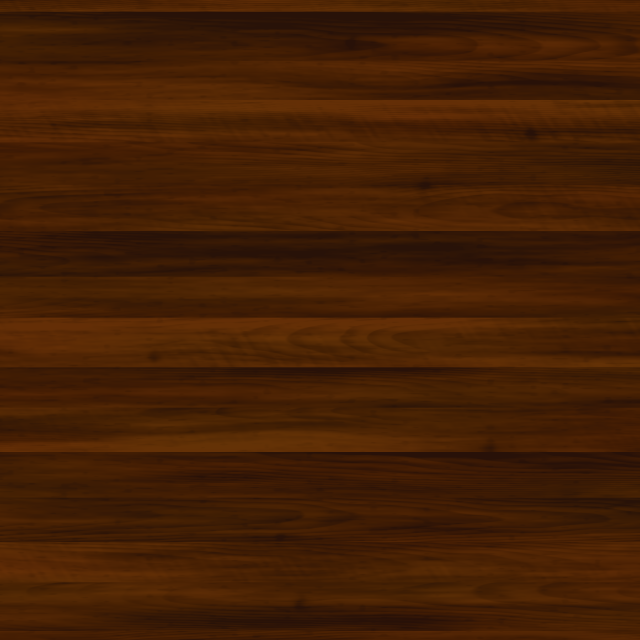
Reproduce this texture procedurally as a Shadertoy shader.

```glsl
// Dark walnut veneer: horizontal strips with flowing grain, growth arcs and small knots.

const float STRIP_COUNT = 14.4;
const vec3 DARK_WALNUT  = vec3(0.155, 0.068, 0.030);
const vec3 MID_WALNUT   = vec3(0.268, 0.120, 0.010);
const vec3 LIGHT_WALNUT = vec3(0.385, 0.185, 0.022);

float hash(vec2 p) {
    vec3 q = fract(vec3(p.xyx) * 0.1031);
    q += dot(q, q.yzx + 33.33);
    return fract((q.x + q.y) * q.z);
}

float noise(vec2 p) {
    vec2 cell = floor(p), f = fract(p);
    f = f * f * (3.0 - 2.0 * f);
    return mix(mix(hash(cell), hash(cell + vec2(1, 0)), f.x),
               mix(hash(cell + vec2(0, 1)), hash(cell + vec2(1, 1)), f.x), f.y);
}

// Noise centred on zero
float wave(vec2 p) { return noise(p) - 0.5; }

float edgeShift(float id) { return 0.35 * hash(vec2(id, 7.0)); }

// Strip number and height within the strip, from 0 to 1
vec2 findStrip(float y) {
    float rows = y * STRIP_COUNT;
    float id = floor(rows);
    if (rows < id + edgeShift(id)) id -= 1.0;
    float bottom = id + edgeShift(id);
    float top = id + 1.0 + edgeShift(id + 1.0);
    return vec2(id, (rows - bottom) / (top - bottom));
}

// Nested parabolic growth lines, soft on one flank and crisp on the other
float growthLines(vec2 uv, float height, float seed) {
    float axis = mix(-0.15, 1.15, hash(vec2(seed, 3.0)));
    float heading = hash(vec2(seed, 5.0)) < 0.5 ? -1.0 : 1.0;
    float field = 7.0 * heading * uv.x + 13.0 * (height - axis) * (height - axis);
    field += 3.2 * wave(vec2(uv.x * 3.0 + seed, uv.y * 17.0));
    field += 0.7 * wave(vec2(uv.x * 13.0, uv.y * 55.0 + seed));
    float ring = fract(field);
    return smoothstep(0.25, 0.88, ring) * (1.0 - smoothstep(0.88, 1.0, ring));
}

// Scattered dark knots, each with a long faint shadow along the grain
float knots(vec2 uv) {
    float sum = 0.0;
    for (float i = 0.0; i < 7.0; i++) {
        vec2 center = vec2(hash(vec2(i, 21.0)), (i + hash(vec2(i, 43.0))) / 7.0);
        vec2 d = uv - center;
        d += 0.006 * vec2(wave(uv * 90.0), wave(uv * 70.0 + 9.0));
        float size = mix(0.005, 0.011, hash(vec2(i, 65.0)));
        sum += exp(-dot(d, d) / (size * size));
        d.x *= 0.15;
        sum += 0.4 * exp(-dot(d, d) / (size * size));
    }
    return sum;
}

// Brightness in standard deviations around the middle colour
float woodTone(vec2 uv) {
    vec2 strip = findStrip(uv.y);
    float seed = strip.x * 17.3;
    float base = fract(strip.x * 0.618 + 0.2) - 0.5;
    vec2 bent = uv + vec2(seed, 0.012 * wave(vec2(uv.x * 4.0 + seed, uv.y * 9.0)));

    // Broad shading of the strip
    float tone = 0.14 + 1.9 * base;
    tone += 2.5 * wave(bent * vec2(2.3, 30.0));
    tone += 0.9 * (strip.y - 0.5) * (hash(vec2(seed, 11.0)) < 0.5 ? -1.0 : 1.0);

    // Streaks and fibres
    tone += 1.5 * wave(bent * vec2(4.0, 95.0));
    tone += 0.9 * wave(bent * vec2(9.0, 210.0));
    tone += 0.6 * wave(bent * vec2(38.0, 330.0));

    // Growth lines, fading in and out
    float lineMask = smoothstep(0.25, 0.75, noise(bent * vec2(2.6, 19.0) + 31.0));
    tone -= 0.95 * lineMask * growthLines(uv, strip.y, seed);

    // Dark veins, pores and faint cross ripples
    tone -= 0.9 * smoothstep(0.72, 0.95, noise(bent * vec2(3.2, 75.0) + 57.0));
    tone -= 0.5 * smoothstep(0.72, 0.95, noise(bent * vec2(60.0, 300.0) + 13.0));
    float rippleMask = smoothstep(-0.1, 0.5, base) * noise(bent * vec2(5.0, 20.0) + 5.0);
    tone += 0.85 * rippleMask * wave(vec2(bent.x * 125.0 + 90.0 * bent.y, bent.y * 48.0));

    return tone - 1.5 * knots(uv);
}

vec3 woodColor(float tone, float warmth) {
    float t = clamp(tone, -2.2, 2.3) / 2.2;
    vec3 color = mix(MID_WALNUT, t < 0.0 ? DARK_WALNUT : LIGHT_WALNUT, abs(t));
    return color * vec3(1.0, 1.0 + 0.12 * warmth, 1.0);
}

void mainImage(out vec4 fragColor, in vec2 fragCoord) {
    // Average a few heights per pixel to smooth strip edges and fibres
    vec3 color = vec3(0.0);
    for (float i = -1.0; i <= 1.0; i++) {
        vec2 uv = (fragCoord + vec2(0.25 * i, i / 3.0)) / iResolution.y;
        float warmth = wave(uv * vec2(3.0, 26.0) + 77.0);
        color += woodColor(woodTone(uv), warmth) / 3.0;
    }
    fragColor = vec4(color, 1.0);
}
```
